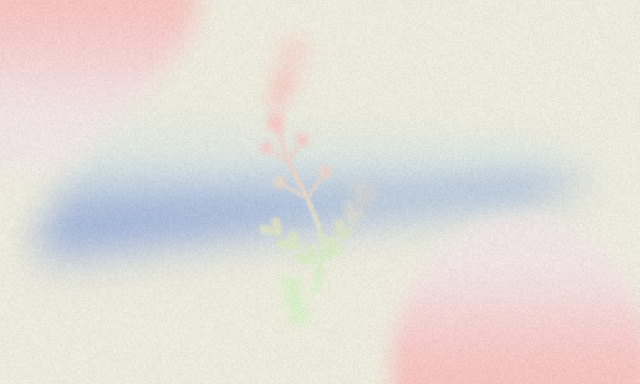
A WebGL 1 fragment shader for this background:

```glsl
precision highp float;
// Soft pastel background: two rose blobs and a blue haze band on cream paper,
// with a blurred flowering sprig in the centre and fine paper grain.
// Built from distance fields with soft edges; the canvas is 16.7 x 10 units.

uniform vec2 u_resolution;

#define CANVAS vec2(16.7, 10.0)
#define PAPER vec3(0.924, 0.916, 0.861)
#define ROSE vec3(0.957, 0.764, 0.755)
#define BLUSH vec3(0.934, 0.892, 0.894)
#define DEEP_BLUE vec3(0.664, 0.728, 0.850)
#define PALE_BLUE vec3(0.748, 0.802, 0.860)
#define SKY vec3(0.795, 0.866, 0.888)
#define LEAF vec3(0.790, 0.940, 0.730)
#define SAND vec3(0.915, 0.860, 0.770)
#define BLOB_SOFT 0.52
#define SPRIG_OPACITY 0.85
#define GRAIN 0.044

float hash(vec2 p) {
  vec3 q = fract(vec3(p.xyx) * 0.1031);
  q += dot(q, q.yzx + 33.33);
  return fract((q.x + q.y) * q.z);
}

// Coverage of a shape at signed distance d, blurred over +-soft
float cover(float d, float soft) {
  return 1.0 - smoothstep(-soft, soft, d);
}

// Round-ended stroke from a to b
float stroke(vec2 p, vec2 a, vec2 b, float radius, float blur) {
  vec2 ab = b - a;
  float t = clamp(dot(p - a, ab) / dot(ab, ab), 0.0, 1.0);
  return cover(length(p - a - ab * t) - radius, blur);
}

// Two leaflets opening from a shared base
float leafPair(vec2 p, vec2 base, vec2 side, vec2 up, float radius, float blur) {
  return max(stroke(p, base, base + side, radius, blur),
             stroke(p, base, base + up, radius, blur));
}

// Haze: long upward fade, shorter downward fade, tapering to the right
vec3 addBand(vec3 col, vec2 p) {
  float across = p.x / CANVAS.x;
  float d = p.y - 3.91 - 0.09 * p.x;
  float width = d > 0.0 ? mix(2.4, 0.75, across) : mix(1.06, 0.84, across);
  float fade = exp(-d * d / (width * width));
  fade *= smoothstep(0.0, 2.1, p.x - 0.4 * max(d, 0.0));
  fade *= 1.0 - smoothstep(13.2, 16.4, p.x);
  vec3 tint = mix(DEEP_BLUE, PALE_BLUE, smoothstep(3.0, 12.0, p.x));
  tint = mix(tint, SKY, smoothstep(0.0, 1.0, d / width));
  return mix(col, tint, fade);
}

vec3 addBlobs(vec3 col, vec2 p) {
  // Upper left: disc flattened along its diagonal
  vec2 q = p - vec2(0.65, 10.0);
  float diagonal = 2.0 * q.x * q.y / max(dot(q, q), 0.001);
  float d = length(q) - 4.46 + 0.55 * diagonal * diagonal;
  vec3 tint = mix(BLUSH, ROSE, smoothstep(6.5, 10.3, p.y));
  col = mix(col, tint, cover(d, BLOB_SOFT * 1.3));
  // Lower right: tall ellipse
  d = 3.6 * (length((p - vec2(13.59, 0.43)) / vec2(3.37, 3.91)) - 1.0);
  tint = mix(ROSE, BLUSH, smoothstep(0.0, 3.6, p.y));
  return mix(col, tint, cover(d, BLOB_SOFT));
}

float sprigMask(vec2 p) {
  // Focus is sharpest near the middle of the sprig
  float focus = p.y - 4.6;
  float blur = 0.065 + 0.025 * focus * focus;
  // Stem
  vec2 fork = vec2(8.02, 4.83), upperFork = vec2(7.52, 5.8);
  float m = 0.8 * stroke(p, vec2(8.26, 2.5), vec2(8.43, 3.48), 0.09, blur);
  m = max(m, stroke(p, vec2(8.43, 3.48), vec2(8.32, 4.1), 0.06, blur));
  m = max(m, stroke(p, vec2(8.32, 4.1), fork, 0.06, blur));
  m = max(m, stroke(p, fork, upperFork, 0.06, blur));
  m = max(m, 0.8 * stroke(p, upperFork, vec2(7.2, 6.8), 0.06, blur));
  // Paired twigs with buds
  for (int i = 0; i < 2; i++) {
    float k = float(i);
    vec2 node = mix(fork, upperFork, k);
    for (int j = 0; j < 2; j++) {
      vec2 tip = j == 0 ? vec2(-0.72, 0.41) : vec2(0.46, 0.69);
      tip = node + tip * (1.0 - 0.2 * k);
      m = max(m, 0.85 * stroke(p, node, tip, 0.05, blur));
      m = max(m, cover(length(p - tip) - 0.15, blur + 0.06));
    }
  }
  // Plume of blossoms growing hazier upward
  for (int i = 0; i < 3; i++) {
    float k = float(i);
    vec2 a = vec2(7.18 + 0.07 * k * k, 6.78 + 0.65 * k);
    vec2 b = a + vec2(0.02 + 0.1 * k, 0.05 + 0.26 * k);
    float puff = stroke(p, a, b, 0.22 + 0.06 * k, 0.2 + 0.15 * k);
    m = m + (0.9 - 0.16 * k) * puff * (1.0 - m);
  }
  // Two leafy side shoots
  m = max(m, 0.5 * stroke(p, vec2(7.22, 3.96), vec2(8.4, 3.1), 0.04, blur));
  m = max(m, 0.5 * stroke(p, vec2(8.4, 3.1), vec2(9.1, 4.5), 0.04, blur));
  for (int i = 0; i < 4; i++) {
    float k = float(i);
    vec2 a = vec2(7.25 + 0.456 * k, 3.97 - 0.37 * k);
    float pair = leafPair(p, a, vec2(-0.36, 0.06), vec2(-0.06, 0.26), 0.11, blur + 0.03);
    m = max(m, pair * step(k, 2.5));
    a = vec2(8.61 + 0.27 * k, 3.38 + 0.46 * k);
    float haze = blur + 0.03 + 0.03 * k * k;
    pair = leafPair(p, a, vec2(0.2, 0.14), vec2(-0.02, 0.32), 0.13, haze);
    m = max(m, (1.0 - 0.13 * k) * pair);
  }
  // Low blurred leaf
  return max(m, 0.9 * stroke(p, vec2(7.6, 2.55), vec2(7.8, 1.8), 0.17, 0.36));
}

void main() {
  vec2 p = gl_FragCoord.xy / u_resolution * CANVAS;
  vec3 col = addBlobs(addBand(PAPER, p), p);
  vec3 sprig = mix(LEAF, SAND, smoothstep(2.4, 5.0, p.y));
  sprig = mix(sprig, ROSE, smoothstep(4.6, 6.6, p.y));
  col = mix(col, sprig, SPRIG_OPACITY * sprigMask(p));
  col += GRAIN * (hash(floor(p * 30.8)) - 0.5);
  gl_FragColor = vec4(col, 1.0);
}
```
